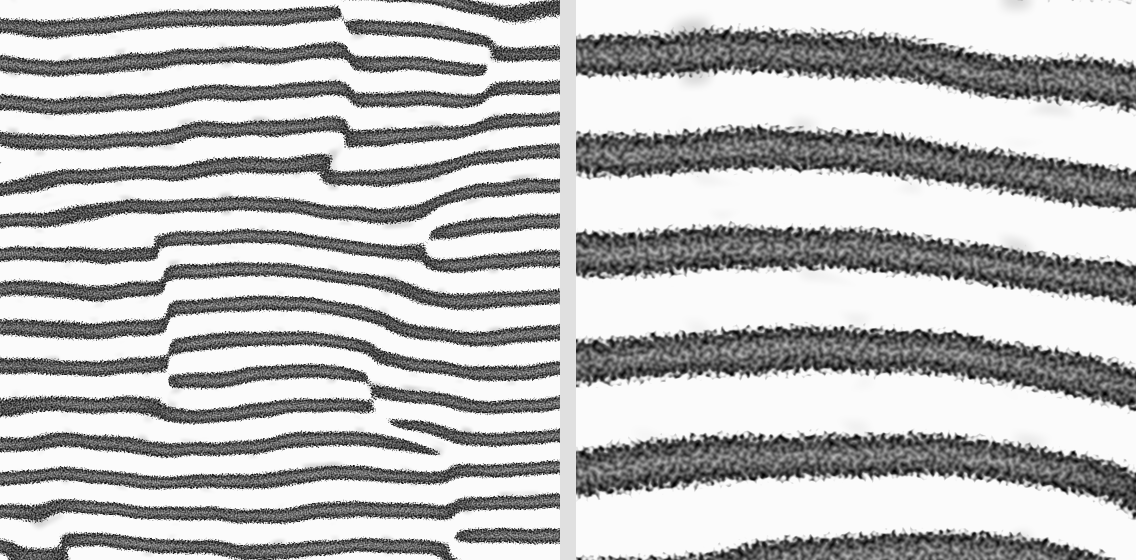
Left: the whole. Right: its middle third, enlarged.
Give the GLSL for this pattern, as a WebGL 1 fragment shader.

```glsl
precision highp float;
// Wavy horizontal dark bands with broken, rounded ends and grainy, darker rims on white.

uniform vec2 u_resolution;

const float TAU = 6.2831853;

float hash(vec2 p) {
  vec3 q = fract(vec3(p.xyx) * 0.1031);
  q += dot(q, q.yzx + 33.33);
  return fract((q.x + q.y) * q.z);
}

float cornerSlope(vec2 cell, vec2 offset) {
  float angle = TAU * hash(cell);
  return dot(vec2(cos(angle), sin(angle)), offset);
}

float gradientNoise(vec2 p) {
  p += 50.0;
  vec2 i = floor(p), f = p - i;
  vec2 u = f * f * f * (f * (f * 6.0 - 15.0) + 10.0);
  vec2 e = vec2(1.0, 0.0);
  return mix(
    mix(cornerSlope(i, f), cornerSlope(i + e.xy, f - e.xy), u.x),
    mix(cornerSlope(i + e.yx, f - e.yx), cornerSlope(i + e.xx, f - e.xx), u.x),
    u.y);
}

// Blends waves from scattered patches; their phase jumps break the bands.
// Returns the distance from a band's centre line, in band periods (0 to 0.5).
float bandDistance(vec2 p) {
  vec2 patchSize = vec2(0.27, 0.23);
  vec2 g = p / patchSize;
  vec2 home = floor(g);
  vec2 wave = vec2(0.0);
  float total = 0.0;
  for (int j = -2; j <= 2; j++) {
    for (int i = -2; i <= 2; i++) {
      vec2 cell = home + vec2(float(i), float(j));
      vec2 jitter = vec2(hash(cell + 11.3), hash(cell + 27.9)) - 0.5;
      vec2 d = g - cell - 0.5 - 0.7 * jitter;
      float weight = exp(-6.0 * d.x * d.x - 1.8 * d.y * d.y);
      float slope = 0.16 * (hash(cell + 43.1) - 0.5);
      float shift = 0.85 * hash(cell + 61.7);
      float phase = TAU * (16.3 * (p.y + slope * d.x * patchSize.x) + shift);
      wave += weight * vec2(cos(phase), sin(phase));
      total += weight;
    }
  }
  wave /= total;
  return acos(clamp(wave.x / (length(wave) + 0.07), -1.0, 1.0)) / TAU;
}

void main() {
  vec2 uv = gl_FragCoord.xy / u_resolution;

  // Slow undulation plus a small wobble
  vec2 p = uv;
  p.y += 0.034 * gradientNoise(uv * vec2(3.2, 2.4));
  p.y += 0.005 * gradientNoise(uv * vec2(15.0, 11.0) + 7.0);

  // Fine grain on a turned lattice
  float grain = gradientNoise(mat2(0.8, 0.6, -0.6, 0.8) * uv * 330.0);

  float d = bandDistance(p) + 0.018 * gradientNoise(uv * 24.0 + 3.0);
  float rough = d + 0.07 * grain;

  // Pale smudges close to the bands
  float smudge = smoothstep(0.25, 0.6, gradientNoise(uv * 21.0 + 15.0));
  float paper = 0.985 - 0.16 * smudge * (1.0 - smoothstep(0.25, 0.4, d));

  // Grey core, dark rim, then a stippled edge
  float ink = mix(0.49, 0.27, smoothstep(0.04, 0.15, d)) + 0.45 * grain;
  float tone = mix(ink, paper, smoothstep(0.17, 0.24, rough));
  gl_FragColor = vec4(vec3(clamp(tone, 0.0, 1.0)), 1.0);
}
```
